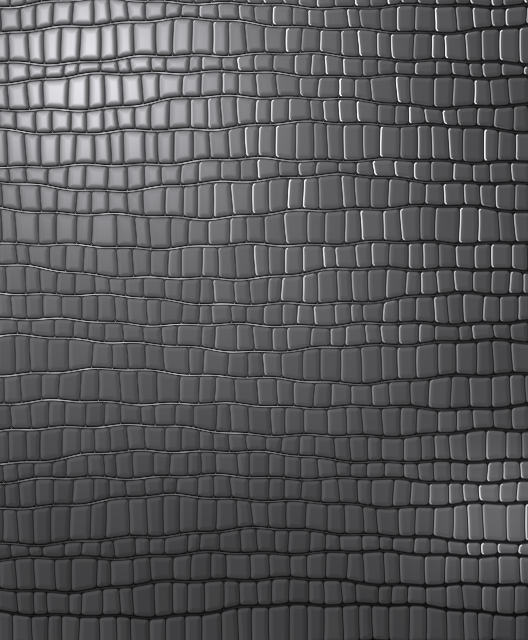
Write a Shadertoy shader that draws this texture.

```glsl
// Dark embossed reptile leather: wandering rows of rounded, upright tiles.
// Rows and columns are jittered grids; the distance to the nearest seam
// gives a pillow relief, lit from the upper left with soft sheens and glints.

float hash(vec2 p) {
    p = fract(p * vec2(0.1031, 0.1137) + 0.37);
    p += dot(p, p.yx + 33.33);
    return fract((p.x + p.y) * p.x * 7.3);
}

float waves(float x, float seed) {
    return 0.5 * sin(x * 10.0 + seed * 2.4)
         + 0.3 * sin(x * 25.0 + seed * 4.1)
         + 0.2 * sin(x * 67.0 + seed * 1.7);
}

float rowEdge(float row, float x) {
    return (row + 0.44 * (hash(vec2(row, 3.0)) - 0.5) + 0.17 * waves(x, row)) / 24.0;
}

// t runs from 0 at the foot of the row to 1 at its top
float columnEdge(float column, float row, float density, float t) {
    vec2 id = vec2(column, row);
    float lean = 0.14 * (hash(id + 41.0) - 0.7) * (t - 0.5);
    float bow = 0.03 * sin(t * 3.14 + column);
    return (column + 0.36 * (hash(id + 7.0) - 0.5) + lean + bow) / density;
}

// x: rounded distance to the seam, y: random value of the tile,
// z: 1 near horizontal seams, 0 near vertical ones, w: signed gap to the row seam
vec4 tile(vec2 p) {
    p.y += 0.010 * sin(p.x * 8.0 + p.y * 9.0) * (1.0 - 0.7 * p.x);
    float row = floor(p.y * 24.0);
    if (p.y < rowEdge(row, p.x)) row -= 1.0;
    else if (p.y >= rowEdge(row + 1.0, p.x)) row += 1.0;
    float foot = rowEdge(row, p.x);
    float top = rowEdge(row + 1.0, p.x);
    float t = (p.y - foot) / (top - foot);

    float density = 33.0 + 6.0 * hash(vec2(row, 19.0));
    p.x += hash(vec2(row, 29.0)) / density;
    float column = floor(p.x * density);
    if (p.x < columnEdge(column, row, density, t)) column -= 1.0;
    else if (p.x >= columnEdge(column + 1.0, row, density, t)) column += 1.0;
    float left = columnEdge(column, row, density, t);
    float right = columnEdge(column + 1.0, row, density, t);

    vec2 gap = vec2(min(p.x - left, right - p.x), min(p.y - foot, top - p.y));
    vec2 inset = gap + vec2(0.0009, -0.0006);
    float radius = 0.007;
    float d = radius - length(max(radius - inset, 0.0))
            + max(min(inset.x, inset.y) - radius, 0.0);
    float seam = t < 0.5 ? gap.y : -gap.y;
    return vec4(d, hash(vec2(column, row) + 13.0),
                smoothstep(-0.001, 0.001, gap.x - gap.y), seam);
}

float pillow(vec2 p) {
    return 0.008 * smoothstep(-0.001, 0.009, tile(p).x);
}

float glow(vec2 p, vec2 center, vec2 size) {
    vec2 q = (p - center) / size;
    return exp(-dot(q, q));
}

void mainImage(out vec4 fragColor, in vec2 fragCoord) {
    vec2 p = fragCoord / iResolution.y;
    vec4 cell = tile(p);
    float d = cell.x;

    // Relief slope
    vec2 e = vec2(0.001, 0.0);
    vec2 slope = vec2(pillow(p + e.xy) - pillow(p - e.xy),
                      pillow(p + e.yx) - pillow(p - e.yx)) / (2.0 * e.x);
    float facing = dot(slope, vec2(0.6, -0.5));

    // Broad light across the sheet
    float window = glow(p, vec2(0.13, 0.89), vec2(0.23, 0.22));
    float corner = glow(p, vec2(0.79, 0.19), vec2(0.13, 0.10));
    float shade = 0.26 + 0.12 * smoothstep(0.05, 0.6, p.y)
                - 0.07 * smoothstep(0.45, 0.8, p.x) * smoothstep(0.2, 0.5, p.y);
    shade += 0.03 * (cell.y - 0.5) + 0.14 * corner;
    shade += window * (0.08 + 0.44 * smoothstep(0.001, 0.012, d));

    // Rounded shoulders and thin upright glints
    shade += facing * (0.06 + 0.12 * window);
    float glintZone = smoothstep(0.15, 0.5, p.x) * smoothstep(0.2, 0.8, p.y) + corner;
    float ridge = smoothstep(0.0012, 0.0026, d) * (1.0 - smoothstep(0.0032, 0.0056, d));
    float glint = ridge * smoothstep(0.1, 0.5, slope.x) * (0.2 + 0.8 * cell.y);
    shade += 0.62 * glint * glintZone;

    // Dark seams, heavier along the rows
    float reach = mix(0.0028, 0.0036, cell.z);
    shade *= mix(0.22, 1.0, smoothstep(0.0, reach, d));

    // Pale thread inside the row seams and at the joints, fading to the right
    float leftSide = 1.0 - smoothstep(0.3, 0.8, p.x);
    float height = smoothstep(-0.1, 0.45, p.y);
    float thread = 1.0 - smoothstep(0.0005, 0.0018, abs(cell.w + 0.0004));
    float upright = (1.0 - smoothstep(0.0006, 0.0016, d)) * (1.0 - cell.z);
    float joint = 1.0 - smoothstep(-0.0022, -0.0006, d);
    float broken = 0.75 + 0.25 * waves(p.x * 4.0, p.y * 40.0);
    float pale = max(thread * broken, max(0.8 * joint, 0.25 * upright));
    shade = mix(shade, 0.55 + 0.30 * height, pale * height * (0.12 + 0.75 * leftSide));

    fragColor = vec4(clamp(shade, 0.05, 0.95) * vec3(0.99, 0.99, 1.015), 1.0);
}
```
